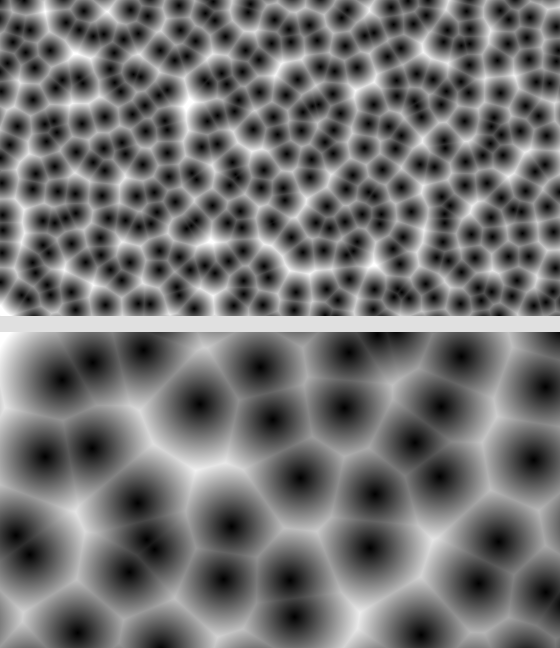
Top, the full canvas; bottom, a detail of the centre.
Reproduce this pattern procedurally as a Shadertoy shader.

```glsl
#define CELLS_PER_HEIGHT 13.5
#define JITTER 1.0
#define BRIGHTNESS 1.0
#define SEED vec2(37.0, 71.0)

// Two random values in 0..1 for a grid cell
vec2 hash22(vec2 cell) {
    vec3 p = fract(cell.xyx * vec3(0.1031, 0.1030, 0.0973));
    p += dot(p, p.yzx + 33.33);
    return fract((p.xx + p.yz) * p.zy);
}

// Distance to the nearest jittered seed, in cell widths
float nearestSeed(vec2 p) {
    vec2 cell = floor(p);
    vec2 local = fract(p);
    float nearestSq = 8.0;
    for (int y = -1; y <= 1; y++) {
        for (int x = -1; x <= 1; x++) {
            vec2 offset = vec2(x, y);
            vec2 jitter = 0.5 + JITTER * (hash22(cell + offset + SEED) - 0.5);
            vec2 toSeed = offset + jitter - local;
            nearestSq = min(nearestSq, dot(toSeed, toSeed));
        }
    }
    return sqrt(nearestSq);
}

void mainImage(out vec4 fragColor, in vec2 fragCoord) {
    vec2 p = fragCoord / iResolution.y * CELLS_PER_HEIGHT;

    // Dark seeds fade linearly to bright cell borders
    float gray = clamp(nearestSeed(p) * BRIGHTNESS, 0.0, 1.0);
    fragColor = vec4(vec3(gray), 1.0);
}
```
